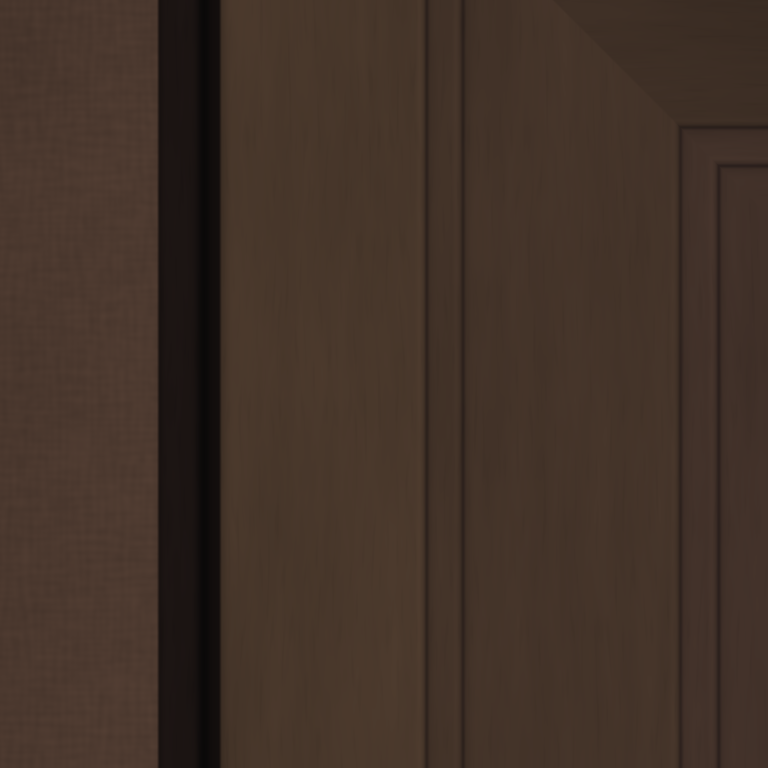
Reproduce this texture procedurally as a Shadertoy shader.

```glsl
const vec3 FABRIC = vec3(0.300, 0.225, 0.185);
const vec3 WOOD = vec3(0.284, 0.217, 0.168);
const vec3 DARK_WOOD = vec3(0.262, 0.199, 0.158);
const vec3 PANEL_WOOD = vec3(0.258, 0.193, 0.162);
const vec3 JAMB = vec3(0.108, 0.080, 0.073);
const vec3 GAP = vec3(0.035, 0.030, 0.030);
const vec3 GROOVE_TINT = vec3(0.66, 0.65, 0.71);

const float FABRIC_EDGE = 0.206;
const float GAP_CENTRE = 0.265;
const float WOOD_EDGE = 0.287;
const vec2 STRIP = vec2(0.5555, 0.603);   // left and right groove of the upright bead
const vec2 CORNER = vec2(0.886, 0.834);   // outer corner of the panel moulding
const float MOULDING = 0.050;
const float SOFT = 0.0025;
const float WEAVE = 135.0;
const float GRAIN_DEPTH = 0.075;

vec2 hashGradient(vec2 cell) {
    vec3 p = fract(cell.xyx * vec3(0.1031, 0.1030, 0.0973));
    p += dot(p, p.yzx + 33.33);
    float angle = 6.28318 * fract((p.x + p.y) * p.z);
    return vec2(cos(angle), sin(angle));
}

float gradientNoise(vec2 p) {
    vec2 i = floor(p), f = p - i;
    vec2 u = f * f * f * (f * (f * 6.0 - 15.0) + 10.0);
    float a = dot(hashGradient(i), f);
    float b = dot(hashGradient(i + vec2(1, 0)), f - vec2(1, 0));
    float c = dot(hashGradient(i + vec2(0, 1)), f - vec2(0, 1));
    float d = dot(hashGradient(i + vec2(1, 1)), f - vec2(1, 1));
    return mix(mix(a, b, u.x), mix(c, d, u.x), u.y);
}

float band(float x, float centre, float width) {
    float t = (x - centre) / width;
    return exp(-t * t);
}

float step2(float edge, float x) {
    return smoothstep(edge - SOFT, edge + SOFT, x);
}

// Streaks run along p.y; p.x crosses the grain.
float woodGrain(vec2 p) {
    p.x += 0.012 * gradientNoise(p * vec2(7.0, 3.0));
    float sum = 0.0, amp = 0.5;
    vec2 freq = vec2(18.0, 1.8);
    for (int i = 0; i < 4; i++) {
        sum += amp * gradientNoise(p * freq + float(i) * 17.3);
        freq *= vec2(2.0, 2.3);
        amp *= 0.78;
    }
    float pores = gradientNoise(p * vec2(170.0, 14.0) + 51.0);
    return sum - 0.45 * smoothstep(0.15, 0.55, pores);
}

float fabricWeave(vec2 p) {
    vec2 q = p * WEAVE;
    float threads = gradientNoise(q * vec2(1.0, 0.12)) + gradientNoise(q * vec2(0.12, 1.0) + 40.0);
    float slubs = gradientNoise(q * 0.7 + 9.0);
    return 0.055 * threads + 0.035 * slubs + 0.03 * gradientNoise(p * 5.0);
}

// Dark cut with a faint lit lip just before it.
vec3 carve(vec3 colour, float x, float centre, float strength) {
    colour *= 1.0 + 0.10 * strength * band(x, centre - 0.009, 0.004);
    colour *= 1.0 - 0.10 * strength * band(x, centre, 0.010);
    return colour * mix(vec3(1.0), GROOVE_TINT, strength * band(x, centre, 0.0028));
}

vec3 woodDoor(vec2 p) {
    // The frame right of the bead is mitred: grain turns level above the diagonal.
    vec2 inset = vec2(p.x - CORNER.x, CORNER.y - p.y);
    float across = min(inset.x, inset.y);
    float right = step2(STRIP.y, p.x);
    float level = right * step2(0.0, inset.x - inset.y);
    float grain = mix(woodGrain(p), woodGrain(p.yx + 3.7), level);

    vec3 colour = mix(WOOD, DARK_WOOD, step2(STRIP.x, p.x));
    colour *= 1.0 + 0.04 * right * band(p.x, 0.74, 0.10) * (1.0 - level);
    colour *= 1.0 - 0.06 * level;
    colour = mix(colour, PANEL_WOOD, right * step2(0.0, across));
    colour *= 1.0 + GRAIN_DEPTH * grain + 0.06 * gradientNoise(p * vec2(5.0, 2.5));

    colour = carve(colour, p.x, STRIP.x, 0.85);
    colour = carve(colour, p.x, STRIP.y, 0.80);
    colour = carve(colour, across, 0.0, 0.80);
    colour = carve(colour, across, MOULDING, 0.85);
    return colour * (1.0 - 0.15 * band(p.x, WOOD_EDGE, 0.008));
}

vec3 jambRecess(vec2 p) {
    vec3 colour = JAMB * (1.0 + 0.12 * woodGrain(p + 7.0));
    colour = mix(colour, JAMB * 0.68, step2(GAP_CENTRE, p.x));
    colour *= 1.0 - 0.20 * band(p.x, FABRIC_EDGE, 0.006);
    return mix(colour, GAP, 0.9 * band(p.x, GAP_CENTRE, 0.009));
}

void mainImage(out vec4 fragColor, in vec2 fragCoord) {
    vec2 p = fragCoord / iResolution.xy;

    vec3 fabric = FABRIC * (1.0 + fabricWeave(p));
    fabric *= 0.97 + 0.04 * smoothstep(0.0, 0.18, p.x) - 0.04 * smoothstep(0.75, 1.0, p.y);

    vec3 colour = mix(fabric, jambRecess(p), step2(FABRIC_EDGE, p.x));
    colour = mix(colour, woodDoor(p), step2(WOOD_EDGE, p.x));
    colour *= 1.0 - 0.05 * smoothstep(0.6, 1.0, p.y) * smoothstep(0.5, 1.0, p.x);
    fragColor = vec4(colour, 1.0);
}
```
